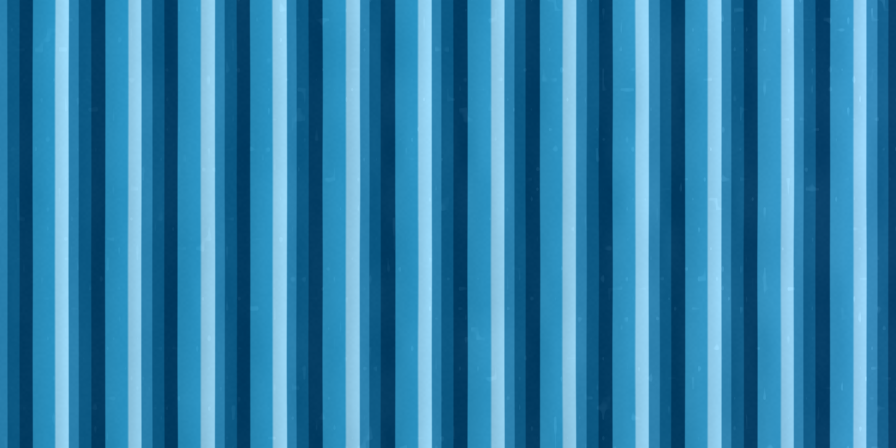
Reproduce this texture procedurally as a WebGL 1 fragment shader.

```glsl
precision highp float;

uniform vec2 u_resolution;

const float PERIOD = 0.0809;      // rib spacing as a share of the width
const float FIRST_RIB = 0.0365;   // left edge of the first full rib
const float LEAD = 0.1;           // part of the groove left of each rib

const vec3 SHADOW = vec3(0.008, 0.235, 0.385);
const vec3 SLOPE = vec3(0.045, 0.35, 0.52);
const vec3 FACE = vec3(0.155, 0.55, 0.73);
const vec3 FLANK = vec3(0.16, 0.505, 0.685);
const vec3 SHINE = vec3(0.58, 0.82, 0.94);
const vec3 HAZE = vec3(0.42, 0.66, 0.82);

float hash(vec2 p) {
    return fract(sin(dot(p, vec2(127.1, 311.7))) * 43758.5453);
}

float noise(vec2 p) {
    vec2 i = floor(p);
    vec2 f = fract(p);
    f = f * f * (3.0 - 2.0 * f);
    return mix(mix(hash(i), hash(i + vec2(1.0, 0.0)), f.x),
               mix(hash(i + vec2(0.0, 1.0)), hash(i + vec2(1.0, 1.0)), f.x), f.y);
}

float edge(float at, float x, float soft) {
    return smoothstep(at - soft, at + soft, x);
}

// Slight shift of one fold, different for each rib and fold
float foldShift(float rib, float fold) {
    return (hash(vec2(rib, fold)) - 0.5) * 0.022;
}

// Folded profile: groove, face, bright ridge, flank, slope, groove
vec3 ribColor(float x, float rib, float soft) {
    float ridgeStart = 0.315 + foldShift(rib, 1.0);
    float ridgeEnd = 0.505 + foldShift(rib, 2.0);
    float slopeStart = 0.645 + foldShift(rib, 3.0);
    float grooveStart = 0.81 + foldShift(rib, 4.0);

    vec3 face = FACE * mix(0.97, 1.05, smoothstep(0.0, ridgeStart, x));
    vec3 shine = SHINE * mix(0.95, 1.03, smoothstep(ridgeStart, ridgeEnd, x));
    shine *= 0.97 + 0.05 * hash(vec2(rib, 5.0));

    vec3 col = mix(SHADOW, face, edge(0.0, x, soft));
    col = mix(col, shine, edge(ridgeStart, x, soft * 1.4));
    col = mix(col, FLANK, edge(ridgeEnd, x, soft));
    col = mix(col, SLOPE, edge(slopeStart, x, soft));
    return mix(col, SHADOW, edge(grooveStart, x, soft));
}

// Soft cloudy marks and rare pale scuffs in the paint
float paintWear(vec2 p, float amount) {
    float cloud = noise(p * vec2(24.0, 9.0)) - 0.5;
    float scuff = smoothstep(0.87, 0.98, noise(p * vec2(75.0, 45.0) + 17.0));
    return amount * (0.035 * cloud + 0.045 * scuff);
}

void main() {
    vec2 uv = gl_FragCoord.xy / u_resolution;
    vec2 p = gl_FragCoord.xy / u_resolution.y;

    // Position within the repeating rib
    float wobble = (noise(vec2(uv.x * 30.0, uv.y * 5.0)) - 0.5) * 0.008;
    float s = (uv.x - FIRST_RIB) / PERIOD + LEAD + wobble;
    float rib = floor(s);
    float x = fract(s) - LEAD;
    float soft = max(0.014, 0.75 / (u_resolution.x * PERIOD));

    vec3 col = ribColor(x, rib, soft);

    // Paler light toward the right side
    float haze = smoothstep(0.25, 1.0, uv.x);
    col = mix(col, HAZE, 0.13 * haze * smoothstep(0.2, 0.6, col.g));
    col += vec3(0.02, 0.018, 0.03) * smoothstep(0.75, 1.0, uv.x);

    // Uneven paint and fine grain
    col += paintWear(p, 0.5 + 0.7 * uv.x);
    col += (noise(p * 170.0) - 0.5) * 0.012;
    col *= 0.985 + 0.03 * uv.y;

    gl_FragColor = vec4(clamp(col, 0.0, 1.0), 1.0);
}
```
